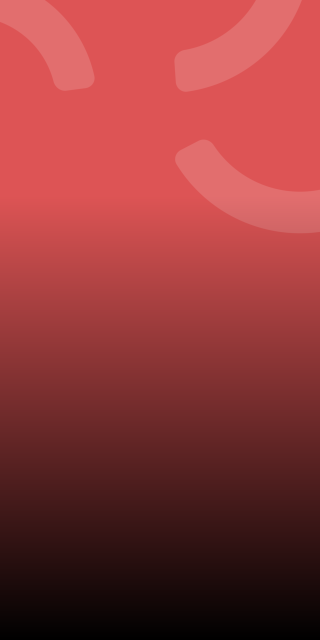
Give the GLSL for this background, as a Shadertoy shader.

```glsl
const vec3 CORAL = vec3(0.867, 0.330, 0.332);
const vec3 BLACK = vec3(0.0);
const vec3 WHITE = vec3(1.0);
const float FADE_TOP = 0.694;      // height where the fade to black begins
const float ARC_OPACITY = 0.15;
const float CORNER_RADIUS = 0.034;

// Signed distance to a half ring running counterclockwise from capAngle,
// with rounded corners at its cap
float halfRing(vec2 p, float radius, float halfWidth, float capAngle, float corner) {
    float c = cos(capAngle), s = sin(capAngle);
    vec2 local = vec2(c * p.x + s * p.y, c * p.y - s * p.x);
    vec2 q = vec2(abs(length(local) - radius) - halfWidth, -local.y) + corner;
    return length(max(q, 0.0)) + min(max(q.x, q.y), 0.0) - corner;
}

// Antialiased coverage of a distance field
float coverage(float dist, float pixel) {
    return 1.0 - smoothstep(-0.7 * pixel, 0.7 * pixel, dist);
}

void mainImage(out vec4 fragColor, in vec2 fragCoord) {
    // Canvas width is one unit
    vec2 p = fragCoord / iResolution.x;
    float pixel = 1.0 / iResolution.x;
    float height = fragCoord.y / iResolution.y;

    // Pale arcs: upper left, upper right, middle right
    float arcs = halfRing(p - vec2(-0.096, 1.677), 0.336, 0.064, 0.130, CORNER_RADIUS);
    arcs = min(arcs, halfRing(p - vec2(0.521, 2.161), 0.387, 0.065, -1.503, CORNER_RADIUS));
    arcs = min(arcs, halfRing(p - vec2(0.9375, 1.724), 0.388, 0.065, 3.619, CORNER_RADIUS));
    vec3 color = mix(CORAL, WHITE, ARC_OPACITY * coverage(arcs, pixel));

    // Linear fade to black at the bottom
    color = mix(BLACK, color, clamp(height / FADE_TOP, 0.0, 1.0));
    fragColor = vec4(color, 1.0);
}
```
